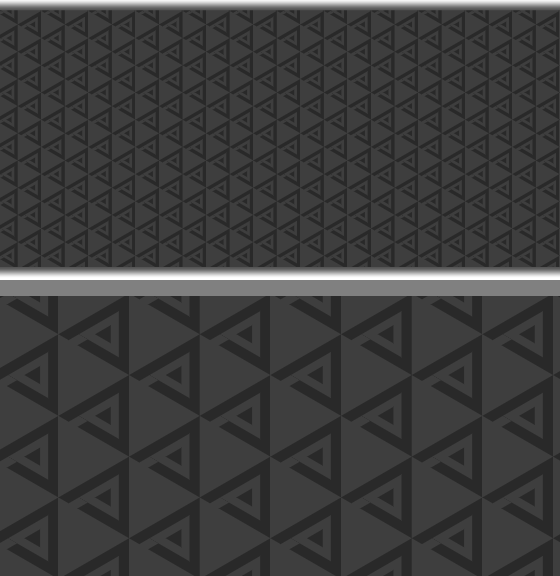
Top, the full canvas; bottom, a detail of the centre.
Write a Shadertoy shader that draws this pattern.

```glsl
#define SIDE 0.09714
#define BAND 0.0122
#define GAP 0.0105
#define CORE 0.0218
#define ORIGIN vec2(0.7362, 0.524)
#define PANEL_BOTTOM 0.0465
#define PANEL_TOP 0.9635
#define SHADOW_WIDTH 0.041
#define SHADOW_TONE 0.33
#define LIGHT vec3(0.243)
#define DARK vec3(0.161)

const float HALF_ROOT3 = 0.8660254;

// Antialiased coverage: positive distances lie inside
float coverage(float dist, float pixel) {
    return clamp(dist / pixel + 0.5, 0.0, 1.0);
}

// Left-pointing triangle with a broken lower side and a solid core
float brokenTriangle(vec2 p, float altitude, float pixel) {
    float right = altitude - p.x;
    float upper = 0.5 * p.x - HALF_ROOT3 * p.y;
    float lower = 0.5 * p.x + HALF_ROOT3 * p.y;
    float inside = min(right, min(upper, lower));

    float ring = min(inside, BAND - inside);
    float gap = min(min(upper - BAND, BAND + GAP - upper), BAND - lower);
    ring = min(ring, -gap);
    return max(coverage(ring, pixel), coverage(inside - CORE, pixel));
}

// Columns one altitude wide, each shifted by half a side
float triangleLattice(vec2 p, float pixel) {
    float altitude = SIDE * HALF_ROOT3;
    p -= ORIGIN;
    float column = floor(p.x / altitude);
    vec2 cell = vec2(p.x - column * altitude,
                     mod(p.y + 0.5 * SIDE * (1.0 - column), SIDE) - 0.5 * SIDE);
    return brokenTriangle(cell, altitude, pixel);
}

void mainImage(out vec4 fragColor, in vec2 fragCoord) {
    float pixel = 1.0 / iResolution.y;
    vec2 p = fragCoord * pixel;

    vec3 panel = mix(LIGHT, DARK, triangleLattice(p, pixel));

    // Soft shadow fading to white beyond the panel
    float outside = max(PANEL_BOTTOM - p.y, p.y - PANEL_TOP);
    vec3 margin = vec3(mix(SHADOW_TONE, 1.0, smoothstep(0.0, SHADOW_WIDTH, outside)));

    fragColor = vec4(mix(panel, margin, coverage(outside, pixel)), 1.0);
}
```
